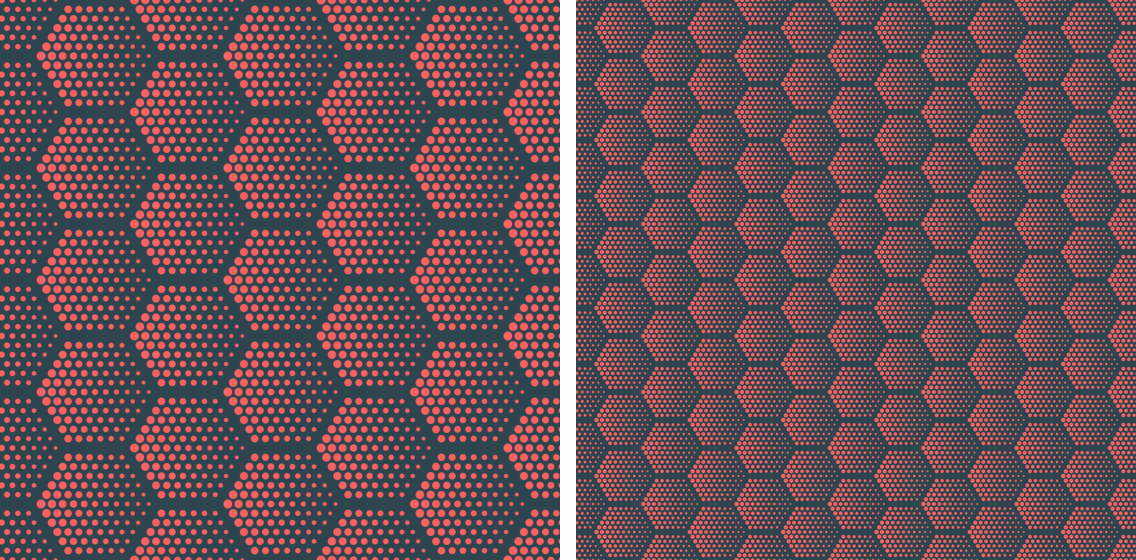
Left: one tile. Right: repeated 2 by 2.
Reproduce this pattern procedurally as a three.js fragment shader.

```glsl
varying vec2 vUv;

// Coverage of one hexagon of dots; p is measured from its centre in dot rows
float dotHexagon(vec2 p) {
  // Nearest dot: 11 rows, shrinking from 11 dots in the middle to 6 at the ends
  float row = clamp(floor(p.y + 0.5), -5.0, 5.0);
  float halfCount = 0.5 * (10.0 - abs(row));
  float pitch = 2.0 / sqrt(3.0);
  float column = floor(p.x / pitch + halfCount + 0.5) - halfCount;
  column = clamp(column, -halfCount, halfCount);

  // Dots shrink steadily from left to right
  float radius = mix(0.473, 0.188, (column + 5.0) / 10.0);
  float edge = length(p - vec2(column * pitch, row)) - radius;
  return 1.0 - smoothstep(-0.09, 0.09, edge);
}

void main() {
  // Two staggered grids of hexagons, each cell 20 by 12 dot rows
  float coverage = 0.0;
  for (int i = 0; i < 2; i++) {
    vec2 cell = fract(vUv * vec2(3.0, 5.0) - vec2(0.009, 0.0) + 0.5 * float(i));
    coverage = max(coverage, dotHexagon((cell - 0.5) * vec2(20.0, 12.0)));
  }

  vec3 slate = vec3(0.18, 0.27, 0.31);
  vec3 coral = vec3(0.98, 0.38, 0.38);
  gl_FragColor = vec4(mix(slate, coral, coverage), 1.0);
}
```
